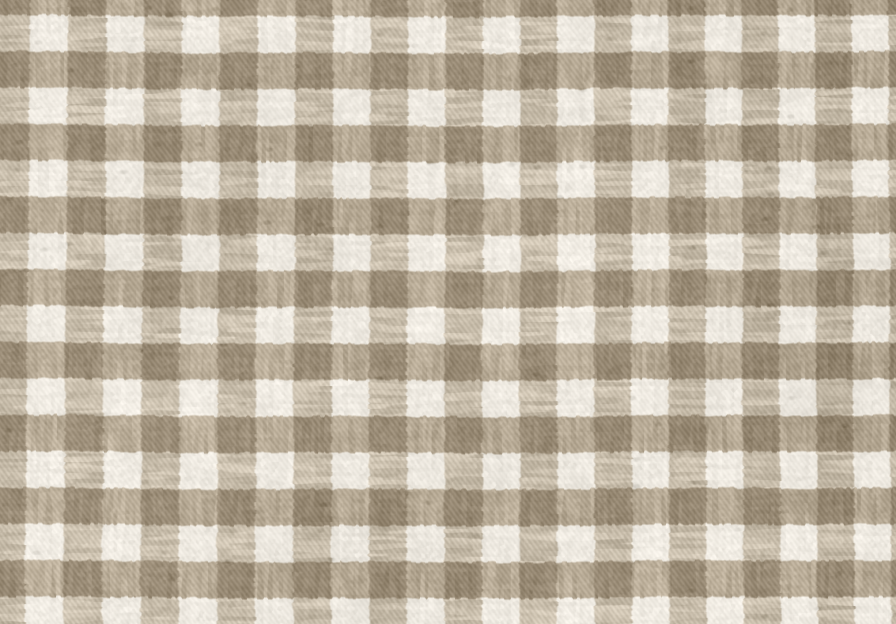
A Shadertoy shader for this texture:

```glsl
// Woven gingham cloth: soft beige stripes crossing on off-white linen.
// Two slightly warped stripe masks blend four yarn colours; stretched cellular
// noise gives thread streaks and ragged edges, sines give twill and broad tone.

#define COLUMNS 11.99      // stripe repeats across
#define ROWS 8.583         // stripe repeats down
#define PHASE vec2(1.148, 0.969)
#define THREADS 150.0      // twill ribs per canvas height
#define TWILL 0.028        // twill contrast
#define STREAK 0.13        // thread streak contrast
#define RAGGED 0.035       // stripe edge raggedness, in repeats
#define LIGHT vec3(0.932, 0.914, 0.880)
#define WEFT_MID vec3(0.785, 0.743, 0.672)
#define WARP_MID vec3(0.722, 0.671, 0.590)
#define DARK vec3(0.597, 0.542, 0.458)

const float TAU = 6.2831853;

vec3 hash3(vec2 p) {
    vec3 q = fract(vec3(p.xyx) * vec3(0.1031, 0.1030, 0.0973));
    q += dot(q, q.yxz + 33.33);
    return fract((q.xxy + q.yzz) * q.zyx);
}

// Smooth cellular noise: random cell values weighted by nearness, about -0.5 to 0.5.
float cellNoise(vec2 p) {
    vec2 cell = floor(p), f = p - cell;
    float total = 0.0, weight = 0.0;
    for (int j = -1; j <= 1; j++)
    for (int i = -1; i <= 1; i++) {
        vec2 o = vec2(i, j);
        vec3 h = hash3(cell + o);
        vec2 d = o + h.xy - f;
        float w = exp(-7.0 * dot(d, d));
        total += w * h.z;
        weight += w;
    }
    return total / weight - 0.5;
}

// Sparse small specks, one possible per cell.
float flecks(vec2 p) {
    vec3 h = hash3(floor(p) + 71.0);
    vec2 d = fract(p) - 0.25 - 0.5 * h.xy;
    return step(0.91, h.z) * (1.0 - smoothstep(0.03, 0.13, length(d * vec2(0.6, 1.0))));
}

// Mask of a band half a repeat wide, centred on whole numbers.
float stripe(float t, float soft) {
    float edge = 0.25 - abs(fract(t + 0.5) - 0.5);
    return smoothstep(-soft, soft, edge);
}

void mainImage(out vec4 fragColor, in vec2 fragCoord) {
    vec2 uv = fragCoord / iResolution.xy;
    vec2 p = fragCoord / iResolution.y;

    // Yarn irregularity along each thread direction
    float weft = cellNoise(p * vec2(16.0, 165.0));
    float warp = cellNoise(p * vec2(165.0, 16.0) + 40.0);
    float grain = cellNoise(p * 170.0 + 90.0);

    // Stripe coordinates: columns fan out downward and tighten to the right
    float fan = (uv.x - 0.37) * 0.0104 * (0.8 - uv.y);
    vec2 t = vec2(uv.x - fan, 1.0 - uv.y) * vec2(COLUMNS, ROWS) - PHASE;
    float s = t.x * 0.1;
    t.x -= 0.208 * s * (1.0 - s);
    t += 0.012 * sin(vec2(5.0, 4.0) * p.yx + vec2(0.6, 2.1))
       + 0.006 * sin(vec2(17.0, 13.0) * p.yx + p);
    t += RAGGED * vec2(weft, warp);

    // Crossing stripes
    vec2 soft = max(vec2(COLUMNS, ROWS) / iResolution.xy, vec2(0.018));
    float column = stripe(t.x, soft.x);
    float row = stripe(t.y, soft.y);
    vec3 color = mix(mix(LIGHT, WEFT_MID, column), mix(WARP_MID, DARK, column), row);

    // Streaks run along the weft in pale rows and along the warp in dark rows
    float weftGain = mix(mix(0.25, 1.0, column), 0.25, row);
    float warpGain = mix(0.25, mix(0.75, 0.45, column), row);
    float shade = STREAK * (weft * weftGain + warp * warpGain) + 0.05 * grain;

    // Fine diagonal ribs, faded when too small to resolve
    float visible = 1.0 - smoothstep(0.3, 0.6, THREADS / iResolution.y);
    float ribs = sin(TAU * THREADS * (p.x * 0.8 + p.y * 0.6));
    shade += TWILL * ribs * visible * mix(0.5, 1.0, max(column, row));

    // Broad tone, specks and slightly darker right side
    shade += 0.006 * (sin(p.x * 7.0 + p.y * 3.0) + sin(p.y * 9.0 - p.x * 4.0));
    shade -= 0.07 * flecks(p * 24.0);
    shade -= 0.018 * smoothstep(0.6, 1.0, uv.x) * max(column, row);

    fragColor = vec4(clamp(color + shade * vec3(1.0, 1.0, 1.03), 0.0, 1.0), 1.0);
}
```
